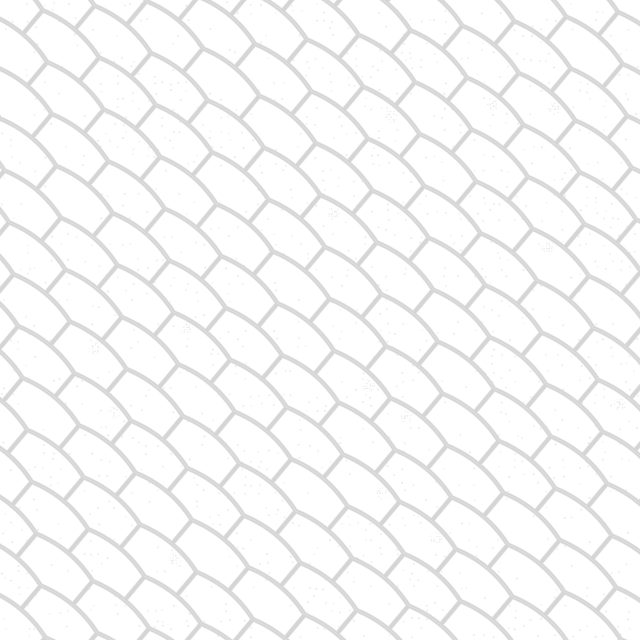
Write a WebGL 2 fragment shader that draws this pattern.

```glsl
#version 300 es
precision highp float;
// Slanted running-bond paving: white blocks with arched long sides, grey joints,
// sparse specks and a few rubbed patches. Joints are distances to arched bed
// curves and straight cross joints; wear comes from hashed grids.

#define BRICK_LENGTH 0.1151
#define TILT 0.698
#define ANCHOR vec2(0.5147, 0.533)
#define ARCH_RISE 0.079
#define JOINT_HALF_WIDTH 0.0035
#define JOINT_SOFTNESS 0.0015
#define SPECK_CELL 0.0125
#define SPECK_RADIUS 0.0016
#define SPECK_CHANCE 0.24
#define PATCH_CHANCE 0.08

uniform vec2 u_resolution;
out vec4 fragColor;

const vec3 BLOCK_WHITE = vec3(1.0);
const vec3 JOINT_GREY = vec3(0.835);
const vec3 JOINT_CENTRE = vec3(0.87);
const vec3 SPECK_GREY = vec3(0.90);

float hash(vec2 p) {
    vec3 q = fract(vec3(p.xyx) * 0.1031);
    q += dot(q, q.yzx + 33.33);
    return fract((q.x + q.y) * q.z);
}

vec2 hash2(vec2 p) {
    return vec2(hash(p + 17.3), hash(p + 71.9));
}

// Height of bed curve k: one parabolic arch per brick, shifted half a brick per row.
float bedHeight(float k, float x) {
    float t = 2.0 * fract(x - 0.5 * k) - 1.0;
    return 0.5 * k + ARCH_RISE * (1.0 - t * t);
}

// Perpendicular distance to bed curve k, corrected for its slope.
float bedDistance(float k, vec2 p) {
    float slope = 4.0 * ARCH_RISE * (2.0 * fract(p.x - 0.5 * k) - 1.0);
    return abs(p.y - bedHeight(k, p.x)) * inversesqrt(1.0 + slope * slope);
}

// One round speck at most in each cell of a square grid.
float specks(vec2 uv, float cellSize, float radius, float chance, float pixel) {
    vec2 cell = floor(uv / cellSize);
    vec2 center = (cell + 0.22 + 0.56 * hash2(cell)) * cellSize;
    float dotMask = 1.0 - smoothstep(radius - 0.6 * pixel, radius + 0.6 * pixel,
                                    distance(uv, center));
    float strength = 0.45 + 0.55 * hash(cell + 9.7);
    return dotMask * strength * step(hash(cell + 43.1), chance);
}

void main() {
    float pixel = 1.0 / u_resolution.y;
    vec2 uv = gl_FragCoord.xy * pixel;

    // Brick space: x runs down the slope, y across the rows.
    vec2 d = (uv - ANCHOR) / BRICK_LENGTH;
    float c = cos(TILT), s = sin(TILT);
    vec2 p = vec2(c * d.x - s * d.y, s * d.x + c * d.y);

    // Row, brick and position inside the brick.
    float row = floor(2.0 * p.y);
    if (p.y < bedHeight(row, p.x)) row -= 1.0;
    float along = p.x - 0.5 * (row + 1.0);
    vec2 brick = vec2(floor(along), row);
    float bed = min(bedDistance(row, p), bedDistance(row + 1.0, p)) * BRICK_LENGTH;
    float cross = abs(fract(along + 0.5) - 0.5) * BRICK_LENGTH;

    // Specks, with a density that differs from brick to brick.
    float density = SPECK_CHANCE * (0.3 + 1.2 * hash(brick + 5.3));
    float wear = 0.8 * specks(uv, SPECK_CELL, SPECK_RADIUS, density, pixel);

    // Rubbed patch of fine grains by the upper bed of a few bricks.
    vec2 local = vec2(fract(along), p.y - 0.5 * row);
    vec2 patchCenter = vec2(0.25 + 0.5 * hash(brick + 31.7), 0.44);
    float patchMask = 1.0 - smoothstep(0.05, 0.11, distance(local, patchCenter));
    patchMask *= step(hash(brick + 83.9), PATCH_CHANCE);
    wear = max(wear, patchMask * specks(uv, 0.0042, 0.0013, 0.75, pixel));

    vec3 color = mix(BLOCK_WHITE, SPECK_GREY, wear);

    // Joints: soft grey bands, paler along the middle of the beds.
    float soft = max(JOINT_SOFTNESS, 0.7 * pixel);
    float joint = 1.0 - smoothstep(JOINT_HALF_WIDTH - soft, JOINT_HALF_WIDTH + soft,
                                   min(bed, cross));
    float centre = 1.0 - smoothstep(0.0, 0.0016, bed);
    color = mix(color, mix(JOINT_GREY, JOINT_CENTRE, centre), joint);

    fragColor = vec4(color, 1.0);
}
```
